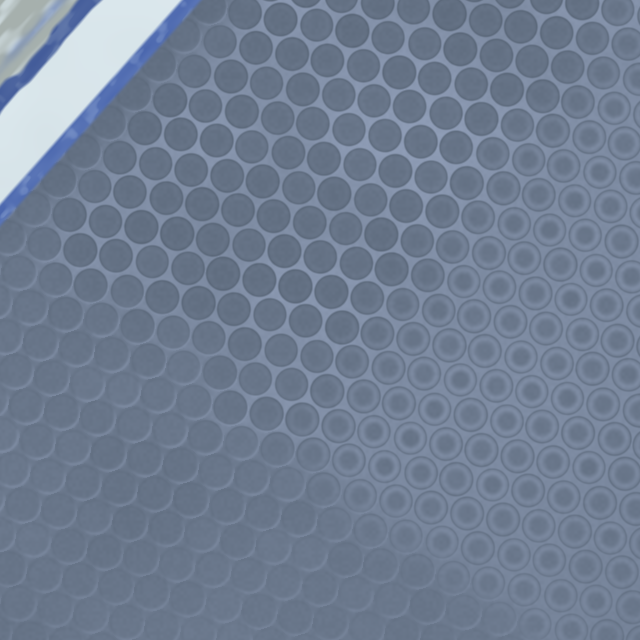
Give the GLSL for this texture, as a three.js fragment shader.

```glsl
// Embossed blue-grey pad: a tilted hexagonal lattice of round dimples whose look
// drifts from flat discs to ringed lenses to faint crescents, with a pale frame
// crossing the top left corner. Nearest-cell distances, zone masks, value noise.
varying vec2 vUv;

// Lattice, in canvas units
const vec2 ORIGIN = vec2(0.5286, 0.8516);
const vec2 STEP_A = vec2(0.0560, -0.0094);
const vec2 STEP_B = vec2(0.0168, -0.0545);
const float RADIUS = 0.0262;
const float SOFT = 0.0020;
const float JITTER = 0.0016;

// Frame edges, measured along FRAME_NORMAL from the top left corner
const vec2 FRAME_NORMAL = vec2(0.747, -0.665);
const float SEAM_IN = 0.094;
const float WHITE_IN = 0.118;
const float WHITE_OUT = 0.212;
const float BLUE_OUT = 0.235;

const vec3 DISC_COLOR = vec3(0.380, 0.432, 0.505);
const vec3 WEB_COLOR = vec3(0.560, 0.615, 0.715);
const vec3 WHITE_COLOR = vec3(0.850, 0.900, 0.920);
const vec3 BLUE_COLOR = vec3(0.290, 0.400, 0.680);
const vec3 PALE_BLUE = vec3(0.470, 0.570, 0.780);
const vec3 CORNER_COLOR = vec3(0.650, 0.690, 0.680);

float hash(vec2 p) {
  vec3 q = fract(vec3(p.xyx) * 0.1031);
  q += dot(q, q.yzx + 33.33);
  return fract((q.x + q.y) * q.z);
}

float noise(vec2 p) {
  vec2 i = floor(p), f = fract(p);
  f = f * f * (3.0 - 2.0 * f);
  return mix(mix(hash(i), hash(i + vec2(1.0, 0.0)), f.x),
             mix(hash(i + vec2(0.0, 1.0)), hash(i + vec2(1.0, 1.0)), f.x), f.y);
}

float bell(float x, float center, float width) {
  float t = (x - center) / width;
  return exp(-t * t);
}

// Offset from the nearest dimple centre (xy) and its random value (z)
vec3 nearestDimple(vec2 uv) {
  vec2 q = uv - ORIGIN;
  float det = STEP_A.x * STEP_B.y - STEP_A.y * STEP_B.x;
  vec2 base = floor(vec2(q.x * STEP_B.y - q.y * STEP_B.x,
                         STEP_A.x * q.y - STEP_A.y * q.x) / det + 0.5);
  vec3 best = vec3(1.0);
  for (int j = -1; j <= 1; j++) {
    for (int i = -1; i <= 1; i++) {
      vec2 id = base + vec2(float(i), float(j));
      vec2 seed = id + 71.0;
      vec2 shift = (vec2(hash(seed), hash(seed + 37.0)) - 0.5) * JITTER;
      vec2 d = q - id.x * STEP_A - id.y * STEP_B - shift;
      if (dot(d, d) < dot(best.xy, best.xy)) best = vec3(d, hash(seed + 113.0));
    }
  }
  return best;
}

vec3 padColor(vec2 uv, float fromFrame) {
  vec3 cell = nearestDimple(uv);
  float r = length(cell.xy) * (1.0 + 0.04 * (cell.z - 0.5));
  vec2 dir = cell.xy / max(length(cell.xy), 0.0001);
  float patches = noise(uv * 9.0 + 5.0);

  // Profile of one dimple
  float disc = 1.0 - smoothstep(RADIUS - SOFT, RADIUS + SOFT, r);
  float rim = bell(r, RADIUS - 0.0010, 0.0017);
  float halo = bell(r, 0.0190, 0.0034);
  float core = 1.0 - smoothstep(0.009, 0.017, r);
  float lit = smoothstep(-0.2, 0.9, dot(dir, vec2(0.55, -0.83)));
  float lip = bell(r, RADIUS + 0.0004, 0.0030);

  // Three looks: flat discs, ringed lenses, faint crescents
  float flatTone = mix(0.62 + 0.35 * patches, 0.07, disc) - 0.16 * rim + 0.06 * halo;
  float ringTone = mix(0.60, 0.36, disc) + 0.20 * halo
                 - (0.14 + 0.16 * cell.z) * core - 0.26 * rim;
  float dullTone = 0.14 + lip * (0.42 * lit - 0.10) + 0.06 * (1.0 - disc);

  // Where each look holds
  float wobble = 0.08 * (patches - 0.5);
  float ringed = smoothstep(-0.08, 0.13, dot(uv, vec2(0.78, -0.63)) - 0.146 + wobble);
  float raised = smoothstep(-0.03, 0.10, dot(uv, vec2(0.63, 0.776)) - 0.493 + wobble);
  raised *= smoothstep(BLUE_OUT, BLUE_OUT + 0.10, fromFrame);
  float tone = mix(dullTone, mix(flatTone, ringTone, ringed), raised);

  // Softer contrast near the bottom, uneven light and grain
  float contrast = mix(0.60, 1.0, smoothstep(0.0, 0.35, uv.y));
  tone = mix(0.20 + 0.10 * uv.x, tone, contrast);
  tone += 0.08 * (cell.z - 0.5) * disc + 0.10 * (noise(uv * 5.0) - 0.5);
  tone += 0.09 * (noise(uv * 190.0) - 0.5);
  tone -= 0.10 * (1.0 - smoothstep(BLUE_OUT, BLUE_OUT + 0.07, fromFrame));
  return mix(DISC_COLOR, WEB_COLOR, tone);
}

vec3 frameColor(vec2 uv, float d) {
  float along = dot(uv, vec2(0.665, 0.747));
  float streak = noise(vec2(along * 24.0, d * 95.0));
  float glint = smoothstep(0.55, 0.9, noise(vec2(along * 60.0, d * 110.0)));
  vec3 blue = mix(BLUE_COLOR, PALE_BLUE, 0.35 * streak + 0.5 * glint);
  vec3 corner = mix(CORNER_COLOR, WHITE_COLOR, 0.7 * smoothstep(0.4, 0.9, streak));
  corner = mix(corner, blue, 0.7 * bell(d, 0.072, 0.008) * streak);
  float ragged = 0.012 * (noise(vec2(along * 35.0, 3.0)) - 0.5);
  vec3 col = mix(corner, blue * 0.88, smoothstep(-0.004, 0.004, d - SEAM_IN + ragged));
  vec3 white = WHITE_COLOR + 0.025 * (noise(uv * 14.0) - 0.5);
  col = mix(col, white, smoothstep(-0.003, 0.003, d - WHITE_IN + 0.4 * ragged));
  return mix(col, blue, smoothstep(-0.003, 0.004, d - WHITE_OUT));
}

void main() {
  float d = dot(vUv - vec2(0.0, 1.0), FRAME_NORMAL);
  float onPad = smoothstep(-0.004, 0.004, d - BLUE_OUT);
  gl_FragColor = vec4(mix(frameColor(vUv, d), padColor(vUv, d), onPad), 1.0);
}
```
